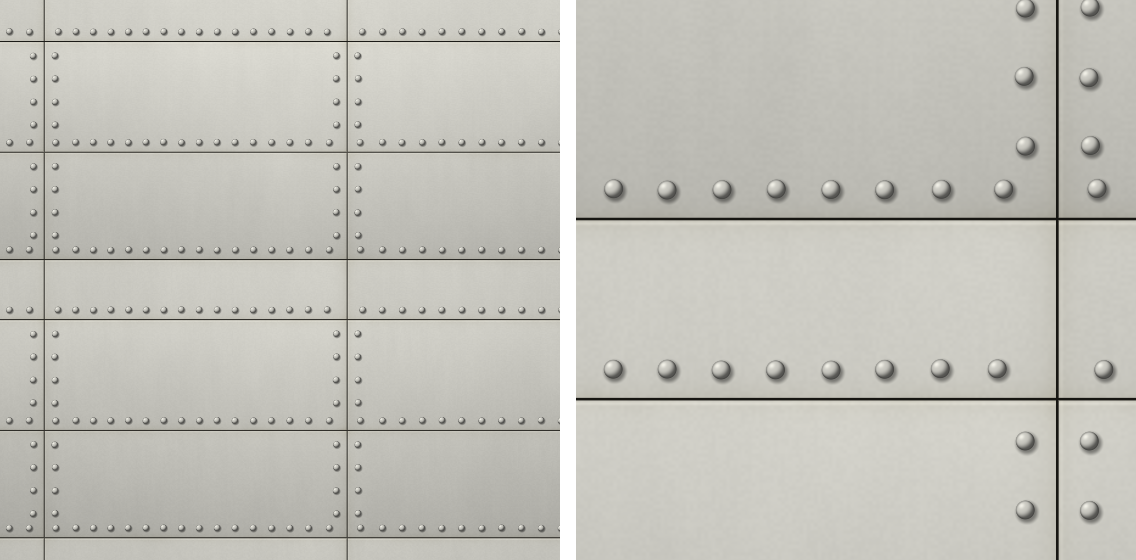
Left, the full canvas; right, a detail of the centre.
This texture is drawn by a WebGL 2 fragment shader. Its source:

```glsl
#version 300 es
precision highp float;
uniform vec2 u_resolution;
out vec4 outColor;

// Panel layout, in canvas heights; rows are measured downwards
const float FIRST_SEAM_X = 0.0788;
const float PANEL_WIDTH = 0.541;
const float FIRST_SEAM_Y = 0.0742;
const vec3 ROW_HEIGHTS = vec3(0.1975, 0.1920, 0.1072);
const vec3 ROW_TONES = vec3(0.012, -0.030, 0.018);
const float SEAM_HALF_WIDTH = 0.0008;

// Rivets
const float RIVET_RADIUS = 0.0056;
const float RIVET_JITTER = 0.0005;
const float ROW_INSET = 0.0176;
const float SIDE_INSET = 0.0193;
const float SIDE_START = 0.0254;
const float SIDE_PITCH = 0.0410;
const float END_SHIFT = 0.0040;
const vec3 ROW_STARTS = vec3(0.0176, 0.0250, 0.0273); // left, middle, right panel
const float MIDDLE_PITCH = 0.0313;
const float OUTER_PITCH = 0.0355;
const float MIDDLE_DRIFT = 0.0000031; // spacing widens to the right
const vec3 LIGHT = vec3(-0.40, 0.46, 0.79);

// Finish
const float BASE_TONE = 0.822;
const vec3 METAL_TINT = vec3(1.0, 0.995, 0.958);
const vec3 GRIME_TINT = vec3(0.82, 0.80, 0.73);
const vec3 SEAM_COLOR = vec3(0.09, 0.085, 0.07);

float hash(vec2 p) {
  return fract(sin(dot(p, vec2(127.1, 311.7))) * 43758.5453);
}

float noise(vec2 p) {
  vec2 i = floor(p), f = fract(p);
  f = f * f * (3.0 - 2.0 * f);
  return mix(mix(hash(i), hash(i + vec2(1, 0)), f.x),
             mix(hash(i + vec2(0, 1)), hash(i + vec2(1, 1)), f.x), f.y);
}

float fbm(vec2 p) {
  float sum = 0.0, gain = 0.5;
  for (int i = 0; i < 4; i++) {
    sum += gain * noise(p);
    p = p * 2.03 + 7.1;
    gain *= 0.5;
  }
  return sum;
}

vec2 closer(vec2 a, vec2 b) { return dot(a, a) < dot(b, b) ? a : b; }

vec2 jitter(vec2 id) {
  return (vec2(hash(id), hash(id + 31.7)) - 0.5) * 2.0 * RIVET_JITTER;
}

// Offset from the nearest rivet of a panel; local.y runs down from its top
vec2 rivetOffset(vec2 local, float height, float column, float rowId, bool tall) {
  bool middle = column == 0.0;
  int count = middle ? 16 : 15;
  float start = ROW_STARTS[int(clamp(column + 1.0, 0.0, 2.0))];
  vec2 nearest = vec2(1.0);
  for (int i = 0; i < count; i++) {
    float n = float(i);
    float x = start + n * (middle ? MIDDLE_PITCH : OUTER_PITCH);
    if (middle) x += MIDDLE_DRIFT * n * n * n;
    if (tall && i == 0) x -= END_SHIFT;
    if (tall && middle && i == count - 1) x += END_SHIFT;
    vec2 center = vec2(x, height - ROW_INSET) + jitter(vec2(n + column * 17.0, rowId));
    nearest = closer(nearest, local - center);
  }
  if (tall) {
    float k = clamp(round((local.y - SIDE_START) / SIDE_PITCH), 0.0, 3.0);
    float side = step(PANEL_WIDTH * 0.5, local.x);
    vec2 center = vec2(mix(SIDE_INSET, PANEL_WIDTH - SIDE_INSET, side), SIDE_START + k * SIDE_PITCH);
    center += jitter(vec2(k + side * 5.0, rowId + column * 11.0 + 60.0));
    nearest = closer(nearest, local - center);
  }
  return nearest;
}

void main() {
  vec2 p = gl_FragCoord.xy / u_resolution.y;
  float aa = 1.0 / u_resolution.y;

  // Find the panel
  float period = dot(ROW_HEIGHTS, vec3(1.0));
  float down = 1.0 - p.y - FIRST_SEAM_Y;
  float v = mod(down, period);
  int row = v < ROW_HEIGHTS.x ? 0 : v < ROW_HEIGHTS.x + ROW_HEIGHTS.y ? 1 : 2;
  float top = row == 0 ? 0.0 : row == 1 ? ROW_HEIGHTS.x : ROW_HEIGHTS.x + ROW_HEIGHTS.y;
  float height = ROW_HEIGHTS[row];
  float rowId = floor(down / period) * 3.0 + float(row);
  float column = floor((p.x - FIRST_SEAM_X) / PANEL_WIDTH);
  vec2 local = vec2(p.x - FIRST_SEAM_X - column * PANEL_WIDTH, v - top);
  vec2 edge = min(local, vec2(PANEL_WIDTH, height) - local);
  bool tall = row < 2;

  // Satin metal: falloff, mottling, vertical streaks and grain
  float tone = BASE_TONE - 0.060 * (1.0 - p.y) + ROW_TONES[row];
  tone -= (tall ? 0.075 : 0.020) * (local.y / height - 0.5);
  tone -= 0.065 * abs(p.x - 0.54);
  vec2 drift = p + vec2(column, rowId) * 3.7;
  tone += 0.024 * (fbm(drift * vec2(16.0, 9.0)) - 0.47);
  tone += 0.016 * (fbm(drift * vec2(70.0, 12.0)) - 0.47);
  tone += 0.018 * (noise(p * 460.0) - 0.5);
  vec3 color = tone * METAL_TINT;

  // Grime and fine bevels along the seams
  float wear = fbm(drift * 24.0);
  float grime = 0.40 * exp(-edge.y / 0.006) + 0.35 * exp(-edge.x / 0.007);
  color *= mix(vec3(1.0), GRIME_TINT, clamp(grime * (0.25 + wear), 0.0, 1.0));
  vec2 bevel = exp(-pow((local - 0.0026) / 0.0011, vec2(2.0)));
  color += 0.055 * bevel.y + 0.030 * bevel.x;

  // Domed rivets: pale tops, dark lower rims and tight shadows
  vec2 q = rivetOffset(local, height, column, rowId, tall) * vec2(1.0, -1.0) / RIVET_RADIUS;
  float r = length(q);
  float shadow = 1.0 - smoothstep(0.80, 1.45, length(q - vec2(0.18, -0.24)));
  color *= 1.0 - 0.40 * shadow;
  vec3 normal = vec3(q, sqrt(max(0.0, 1.0 - r * r)));
  float diffuse = max(dot(normal, LIGHT), 0.0);
  float shade = 0.34 + 0.44 * smoothstep(0.05, 0.85, diffuse) + 0.17 * pow(diffuse, 16.0);
  shade *= 1.0 - 0.20 * smoothstep(0.78, 1.0, r);
  float softness = aa / RIVET_RADIUS * 0.6;
  color = mix(color, shade * METAL_TINT, 1.0 - smoothstep(1.0 - softness, 1.0 + softness, r));

  // Dark seams
  float seam = min(edge.x, edge.y) - SEAM_HALF_WIDTH;
  color = mix(color, SEAM_COLOR, 1.0 - smoothstep(-0.5 * aa, 0.5 * aa, seam));
  outColor = vec4(clamp(color, 0.0, 1.0), 1.0);
}
```
